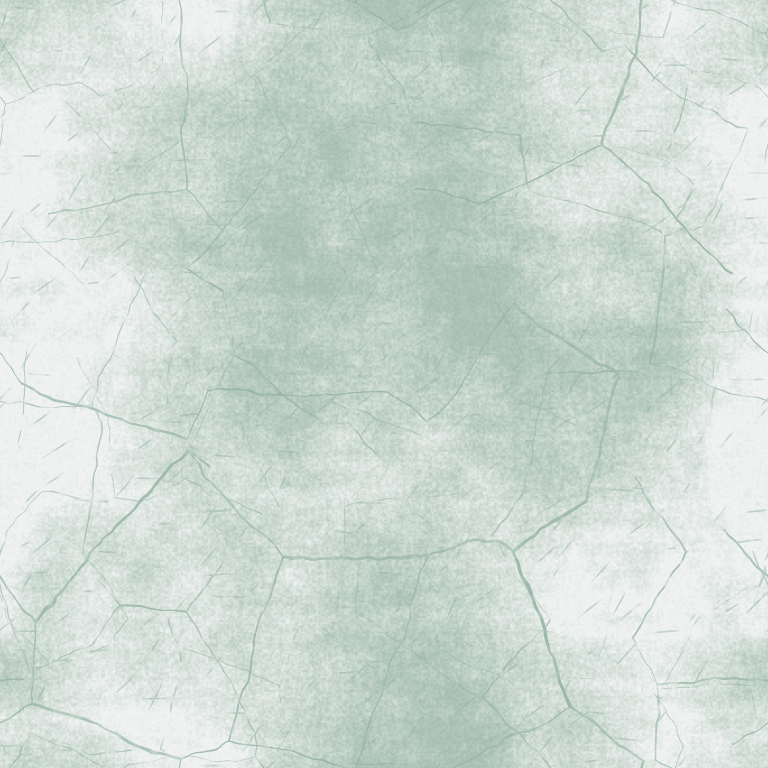
Write a Shadertoy shader that draws this texture.

```glsl
// Weathered pale green plaster: cloudy worn pigment from layered sines and wrapped
// noise, a fine speckled grain, a web of cracks along the borders of cellular noise,
// and short scratches scattered one per grid cell. Every layer repeats on the canvas.

#define TAU 6.283185
#define BASE_TONE 0.40       // mean amount of pigment
#define CLOUD_CONTRAST 1.9   // strength of the mottling
#define GRAIN 0.58           // strength of the speckle
#define CRACK_WIDTH 0.0021   // half width of the widest cracks
#define CRACK_WOBBLE 0.013   // how far cracks stray from straight
#define SCRATCH_CELLS 22.0   // scratch grid cells per side
#define SCRATCH_LENGTH 0.028 // greatest half length
#define LIGHT vec3(0.940, 0.950, 0.945)
#define PIGMENT vec3(0.655, 0.750, 0.700)
#define CRACK_COLOR vec3(0.575, 0.700, 0.640)

// Three random values for an integer cell and seed
vec3 hash(vec2 cell, float seed) {
    uvec3 v = uvec3(ivec3(vec3(cell, seed)));
    v = v * 1664525u + 1013904223u;
    for (int i = 0; i < 2; i++) {
        v.x += v.y * v.z;
        v.y += v.z * v.x;
        v.z += v.x * v.y;
        v ^= v >> 16u;
    }
    return vec3(v >> 8u) * exp2(-24.0);
}

// Value noise with whole repeats per side, so it wraps
float noise(vec2 uv, vec2 cells, float seed) {
    vec2 p = uv * cells, i = floor(p), f = fract(p);
    f = f * f * (3.0 - 2.0 * f);
    vec2 a = mod(i, cells), b = mod(i + 1.0, cells);
    return mix(mix(hash(a, seed).x, hash(vec2(b.x, a.y), seed).x, f.x),
               mix(hash(vec2(a.x, b.y), seed).x, hash(b, seed).x, f.x), f.y);
}

float fbm(vec2 uv, float cells, float seed) {
    float sum = 0.0, total = 0.0, gain = 1.0;
    for (int i = 0; i < 7; i++) {
        sum += gain * noise(uv, vec2(cells), seed + float(i));
        total += gain;
        gain *= 0.64;
        cells *= 2.0;
    }
    return sum / total;
}

vec2 cellPoint(vec2 cell, float cells, float seed) {
    return 0.04 + 0.92 * hash(mod(cell, cells), seed).xy;
}

// Lines along cell borders; each border has its own width and may be absent
float cracks(vec2 uv, float cells, float seed, float width, float share, float px) {
    vec2 p = uv * cells, home = floor(p), f = fract(p);
    vec2 nearCell = vec2(0.0), nearest = vec2(0.0);
    float best = 8.0;
    for (int y = -1; y <= 1; y++)
    for (int x = -1; x <= 1; x++) {
        vec2 g = vec2(x, y), r = g + cellPoint(home + g, cells, seed) - f;
        if (dot(r, r) < best) { best = dot(r, r); nearest = r; nearCell = g; }
    }
    float line = 0.0;
    vec2 ownId = mod(home + nearCell, cells);
    for (int y = -2; y <= 2; y++)
    for (int x = -2; x <= 2; x++) {
        if (x == 0 && y == 0) continue;
        vec2 g = nearCell + vec2(x, y);
        vec2 r = g + cellPoint(home + g, cells, seed) - f;
        float d = dot(0.5 * (nearest + r), normalize(r - nearest)) / cells;
        vec3 rnd = hash(ownId + mod(home + g, cells), seed + 1.0);
        float w = width * mix(0.35, 1.0, rnd.y * rnd.y);
        float ink = step(rnd.x, share) * mix(0.6, 1.0, rnd.z);
        line = max(line, ink * (1.0 - smoothstep(w - 0.5 * px, w + 0.7 * px, d)));
    }
    return line;
}

// Short tapered strokes, mostly rising to the right, some level
float scratches(vec2 uv, float px) {
    vec2 p = uv * SCRATCH_CELLS, home = floor(p);
    float ink = 0.0;
    for (int y = -1; y <= 1; y++)
    for (int x = -1; x <= 1; x++) {
        vec2 cell = home + vec2(x, y), id = mod(cell, SCRATCH_CELLS);
        vec3 place = hash(id, 61.0), kind = hash(id, 62.0);
        float angle = kind.x < 0.3 ? 0.2 * (place.z - 0.5) : 0.85 + 0.6 * (place.z - 0.5);
        vec2 dir = vec2(cos(angle), sin(angle));
        vec2 r = (p - cell - place.xy) / SCRATCH_CELLS;
        float along = abs(dot(r, dir)) / (SCRATCH_LENGTH * mix(0.25, 1.0, kind.y));
        float across = abs(dot(r, vec2(-dir.y, dir.x)));
        float stroke = 1.0 - smoothstep(0.0003, 0.0005 + px, across);
        ink = max(ink, stroke * (1.0 - smoothstep(0.4, 1.0, along)) * step(kind.z, 0.6));
    }
    return ink;
}

void mainImage(out vec4 fragColor, in vec2 fragCoord) {
    vec2 uv = fragCoord / iResolution.xy;
    float px = 1.0 / iResolution.y;

    // Broad clouds, mottling and level streaks
    float tone = BASE_TONE + 0.13 * cos(TAU * (uv.x - 0.52)) + 0.10 * cos(TAU * (uv.y - 0.65));
    tone += 0.06 * sin(TAU * (2.0 * uv.x - uv.y + 0.1));
    tone += CLOUD_CONTRAST * (fbm(uv, 4.0, 10.0) - 0.5);
    tone += 0.16 * (noise(uv, vec2(5.0, 56.0), 20.0) - 0.5);
    tone = clamp(tone, 0.02, 0.94);

    // Speckle and faint cloth threads, strongest in half worn pigment
    float speckle = 0.65 * noise(uv, vec2(397.0), 30.0) + 0.35 * noise(uv, vec2(230.0), 31.0);
    float thread = noise(uv, vec2(40.0, 300.0), 32.0) + noise(uv, vec2(300.0, 40.0), 33.0);
    float wear = 0.4 + 2.4 * tone * (1.0 - tone);
    tone += wear * (GRAIN * (speckle - 0.5) + 0.12 * (thread - 1.0));
    vec3 color = mix(LIGHT, PIGMENT, clamp(tone, 0.0, 1.0));

    // Cracks at three scales, bent and broken by noise
    vec2 bend = vec2(noise(uv, vec2(17.0), 40.0), noise(uv, vec2(17.0), 41.0)) - 0.5;
    bend += 0.3 * (vec2(noise(uv, vec2(71.0), 42.0), noise(uv, vec2(71.0), 43.0)) - 0.5);
    vec2 q = uv + CRACK_WOBBLE * bend;
    float gaps = smoothstep(0.2, 0.55, noise(uv, vec2(90.0), 44.0));
    float crack = 0.9 * cracks(q, 4.0, 50.0, CRACK_WIDTH, 0.8, px) * mix(0.7, 1.0, gaps);
    crack = max(crack, 0.8 * cracks(q, 6.0, 53.0, 0.65 * CRACK_WIDTH, 0.55, px) * mix(0.4, 1.0, gaps));
    crack = max(crack, 0.65 * cracks(q, 9.0, 56.0, 0.45 * CRACK_WIDTH, 0.4, px) * gaps);
    crack = max(crack, 0.5 * scratches(uv + 0.2 * CRACK_WOBBLE * bend, px) * mix(0.3, 1.0, gaps));
    color = mix(color, CRACK_COLOR, crack);

    fragColor = vec4(color, 1.0);
}
```
